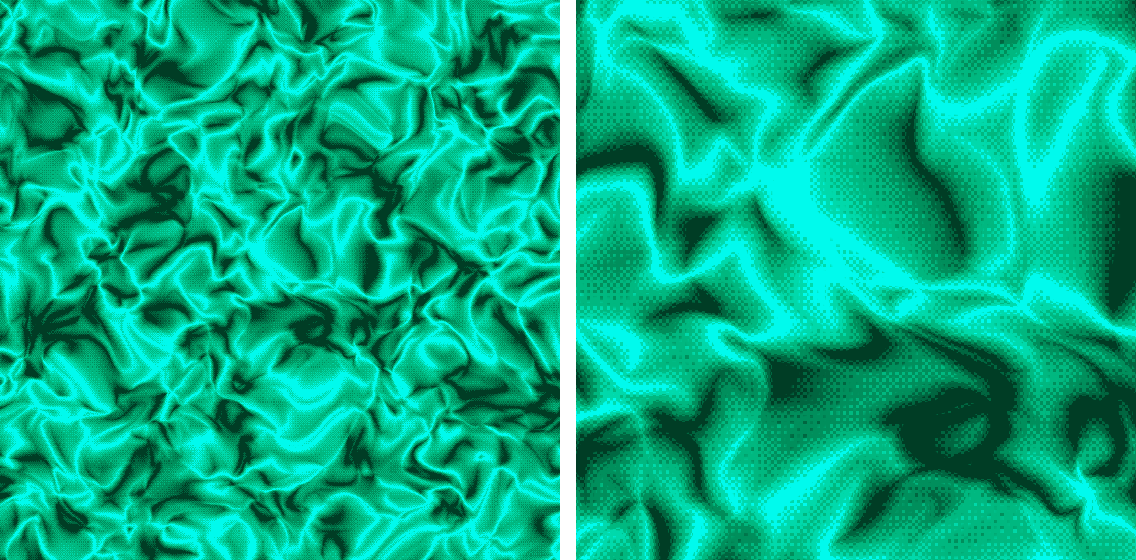
Left, the full canvas; right, a detail of the centre.
Write a WebGL 1 fragment shader that draws this texture.

```glsl
precision highp float;
uniform vec2 u_resolution;

vec2 hash2(vec2 p) {
  vec3 q = fract(p.xyx * vec3(0.1031, 0.1030, 0.0973));
  q += dot(q, q.yzx + 33.33);
  return fract((q.xx + q.yz) * q.zy);
}

float cornerSlope(vec2 cell, vec2 offset) {
  return dot(hash2(cell) * 2.0 - 1.0, offset);
}

// Gradient noise, centred on zero
float noise(vec2 p) {
  vec2 i = floor(p), f = fract(p);
  vec2 w = f * f * f * (f * (f * 6.0 - 15.0) + 10.0);
  vec2 e = vec2(1.0, 0.0);
  return mix(
    mix(cornerSlope(i, f), cornerSlope(i + e.xy, f - e.xy), w.x),
    mix(cornerSlope(i + e.yx, f - e.yx), cornerSlope(i + e.xx, f - e.xx), w.x),
    w.y);
}

// Signed distance to the zero line of the noise, for even line widths
float lineDistance(vec2 p) {
  vec2 e = vec2(0.02, 0.0);
  float n = noise(p);
  vec2 slope = (vec2(noise(p + e.xy), noise(p + e.yx)) - n) / e.x;
  return n / (length(slope) + 0.12);
}

vec2 warp(vec2 p) {
  return vec2(noise(p + 11.7), noise(p + 57.3));
}

// Ordered 4 by 4 dither threshold, 0 to 1
float bayer2(vec2 cell) {
  cell = floor(cell);
  return fract(cell.x * 0.5 + cell.y * cell.y * 0.75);
}

float bayer4(vec2 cell) {
  return bayer2(cell * 0.5) * 0.25 + bayer2(cell);
}

vec3 addTone(vec3 below, vec3 tone, float index, float level) {
  return mix(below, tone, smoothstep(index - 0.6, index - 0.4, level));
}

vec3 palette(float level) {
  vec3 c = vec3(0.0, 0.24, 0.145);
  c = addTone(c, vec3(0.0, 0.40, 0.25), 1.0, level);
  c = addTone(c, vec3(0.0, 0.56, 0.36), 2.0, level);
  c = addTone(c, vec3(0.0, 0.72, 0.50), 3.0, level);
  c = addTone(c, vec3(0.0, 0.85, 0.67), 4.0, level);
  return addTone(c, vec3(0.0, 0.98, 0.93), 5.0, level);
}

void main() {
  vec2 uv = gl_FragCoord.xy / min(u_resolution.x, u_resolution.y);

  // Gently folded domain bends and kinks the lines
  vec2 p = uv * 8.0 + 20.0;
  p += 0.65 * warp(p * 0.8);
  p += 0.25 * warp(p * 2.1);
  p += 0.07 * warp(p * 5.0);

  // Bright veins, dark creases and one-sided shading at three scales
  float vein = 0.0, crease = 0.0, relief = 0.0;
  for (int i = 0; i < 3; i++) {
    float layer = float(i);
    float scale = 1.0 + 0.4 * layer;
    vec2 q = p * scale + 19.3 * layer;
    float bright = lineDistance(q) / scale;
    float dark = lineDistance(q + 43.6) / scale;
    float strength = smoothstep(-0.15, 0.15, noise(q * 0.6 + 71.2));
    vein = max(vein, strength * exp(-14.0 * abs(bright)));
    crease = max(crease, (1.0 - strength) * exp(-11.0 * abs(dark)));
    relief += strength * bright / (0.015 + abs(bright)) * exp(-6.0 * abs(bright));
    relief += 0.4 * clamp(dark, -0.5, 0.5);
  }

  float level = 2.72 + 2.9 * vein - 4.6 * crease * sqrt(crease) * (1.0 - vein) + 0.6 * relief;
  float grain = bayer4(floor(uv * 512.0)) - 0.5;
  gl_FragColor = vec4(palette(level + 1.1 * grain), 1.0);
}
```
